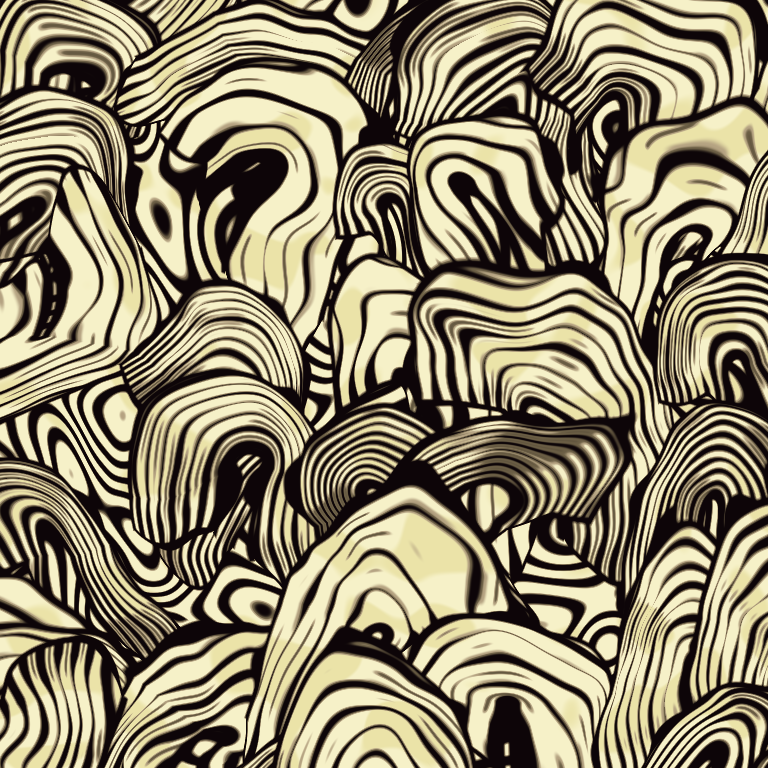
Reproduce this pattern procedurally as a WebGL 1 fragment shader.

```glsl
precision highp float;
uniform vec2 u_resolution;

#define LOCKS_ACROSS 5.0
#define WARP 0.42
#define WOBBLE 0.08
#define JITTER 0.8
#define LINE_WIDTH 0.0125
#define OUTLINE 0.02
#define SHADOW 0.08
#define SOFTNESS 0.011
#define MAX_STRANDS 9.0
#define TAN_SHADE 0.42
#define STRAY 1.7

const vec3 INK = vec3(0.05, 0.02, 0.03);
const vec3 OCHRE = vec3(0.42, 0.37, 0.27);
const vec3 TAN = vec3(0.71, 0.64, 0.51);
const vec3 BUTTER = vec3(0.92, 0.89, 0.66);
const vec3 CREAM = vec3(0.965, 0.945, 0.785);

vec2 hash2(vec2 p) {
  vec2 k = vec2(dot(p, vec2(127.1, 311.7)), dot(p, vec2(269.5, 183.3)));
  return fract(sin(k) * 43758.545);
}

float gradDot(vec2 cell, vec2 corner, vec2 f) {
  return dot(hash2(cell + corner) * 2.0 - 1.0, f - corner);
}

// Gradient noise, roughly -0.6 to 0.6
float gradientNoise(vec2 p) {
  vec2 i = floor(p), f = fract(p);
  vec2 w = f * f * f * (f * (f * 6.0 - 15.0) + 10.0);
  float low = mix(gradDot(i, vec2(0, 0), f), gradDot(i, vec2(1, 0), f), w.x);
  float high = mix(gradDot(i, vec2(0, 1), f), gradDot(i, vec2(1, 1), f), w.x);
  return mix(low, high, w.y);
}

// Hatched dark hollows behind all locks
float hollowTone(vec2 p) {
  float contour = abs(fract(7.0 * gradientNoise(p * 1.5)) - 0.5);
  return smoothstep(0.14, 0.3, contour);
}

// Paints one arched lock of strands over the tone so far
void paintLock(inout float tone, vec2 p, vec2 id) {
  vec2 place = hash2(id), pose = hash2(id + 17.3);
  vec2 size = hash2(id + 41.9), legs = hash2(id + 73.1);
  vec2 look = hash2(id + 97.7), sweep = hash2(id + 131.3);

  // Lean, sometimes overturn, mirror, bend and flare the local frame
  vec2 q = p - id - 0.5 - JITTER * (place - 0.5);
  float lean = mix(-0.35, 0.9, pose.x) + 3.14 * step(0.84, sweep.y);
  q = vec2(q.x * cos(lean) - q.y * sin(lean), q.x * sin(lean) + q.y * cos(lean));
  q.x *= pose.y < 0.5 ? -1.0 : 1.0;
  float leg = max(-q.y, 0.0);
  float flare = 1.0 + 0.3 * look.x * leg;
  q.x = (q.x + 0.4 * (look.y - 0.5) * leg * leg) / flare;
  q.x += mix(-0.3, 0.7, sweep.x) * max(q.y, 0.0);

  // Arch above, one long and one clipped leg below
  float outer = mix(0.42, 0.78, size.x);
  float inner = mix(0.03, 0.12, size.y);
  float r = q.y > 0.0 ? length(q * vec2(1.0, mix(0.6, 0.9, legs.y))) : abs(q.x);
  float across = (r - inner) / (outer - inner);
  float clipped = mix(-0.25, 0.4, legs.y);
  float legLength = mix(clipped, mix(0.8, 1.3, legs.x), smoothstep(-0.25, 0.1, q.x));
  float taper = 2.0 * across - 1.0;
  float tip = legLength - 0.4 * min(taper * taper, 1.0) * max(legLength, 0.0) + q.y;
  float edge = min(min(outer - r, r - inner) * flare, tip);
  if (edge < -0.15) return;

  // Black pool cast on whatever lies behind
  float pool = 0.012 + SHADOW * smoothstep(0.05, 0.35, gradientNoise(p * 2.0));
  if (r < inner) pool += 0.015;
  tone *= smoothstep(pool - SOFTNESS, pool + SOFTNESS, -edge);
  if (edge < -SOFTNESS) return;

  // Tapering ink lines that stray and fade along the strands
  vec2 seed = 20.0 * place;
  float count = floor(mix(3.0, MAX_STRANDS + 1.0, fract(size.x * 7.0 + look.y)));
  float strand = pow(max(across, 0.0), mix(0.75, 1.4, look.x)) * count;
  strand += STRAY * gradientNoise(p * 1.6 + seed);
  float nearest = floor(strand + 0.5);
  float offset = strand - nearest;
  float spacing = (outer - inner) * flare / count;
  float fromLine = abs(offset) * spacing;
  float swell = gradientNoise(vec2(nearest * 3.7 + seed.x, 1.8 * p.y + 0.9 * p.x));
  float width = LINE_WIDTH * (1.0 + 3.2 * swell);
  float root = 1.0 - smoothstep(0.0, 0.3, min(tip, 2.0 * (r - inner)));
  width = min(width + 0.2 * spacing * root, 0.27 * spacing);
  float lockTone = smoothstep(width - SOFTNESS, width + SOFTNESS, fromLine);

  // Tan shade on one side of each strand, brown hairline down its middle
  float side = step(0.0, offset) * (1.0 - smoothstep(0.12, 0.4, offset));
  side *= 1.0 - smoothstep(0.0, 0.05, fromLine - width);
  lockTone *= 1.0 - TAN_SHADE * side * smoothstep(-0.1, 0.2, gradientNoise(p * 2.6 + seed.y));
  float hair = 1.0 - smoothstep(0.0, 0.016, (0.5 - abs(offset)) * spacing);
  lockTone *= 1.0 - 0.65 * hair * smoothstep(0.02, 0.2, gradientNoise(p * 2.2 - seed));

  // Bold outline
  float rim = OUTLINE * (1.0 + 1.5 * gradientNoise(p * 3.0 + seed));
  lockTone *= smoothstep(rim - SOFTNESS, rim + SOFTNESS, edge);
  tone = mix(tone, lockTone, smoothstep(-SOFTNESS, 0.0, edge));
}

vec3 inkRamp(float tone, vec3 paper) {
  vec3 c = mix(INK, OCHRE, smoothstep(0.0, 0.42, tone));
  c = mix(c, TAN, smoothstep(0.42, 0.7, tone));
  return mix(c, paper, smoothstep(0.7, 0.95, tone));
}

void main() {
  vec2 p = gl_FragCoord.xy / min(u_resolution.x, u_resolution.y) * LOCKS_ACROSS;
  p += WARP * vec2(gradientNoise(p * 0.9), gradientNoise(p * 0.9 + 31.4));
  p += WOBBLE * vec2(gradientNoise(p * 2.6 + 7.7), gradientNoise(p * 2.6 + 53.2));

  // Upper rows first, so lower locks overlap them
  float tone = hollowTone(p);
  vec2 cell = floor(p);
  for (int row = 2; row >= -2; row--)
    for (int col = -2; col <= 2; col++)
      paintLock(tone, p, cell + vec2(float(col), float(row)));

  vec3 paper = mix(CREAM, BUTTER, smoothstep(0.07, 0.14, gradientNoise(p * 2.3 + 11.0)));
  gl_FragColor = vec4(inkRamp(tone, paper), 1.0);
}
```
